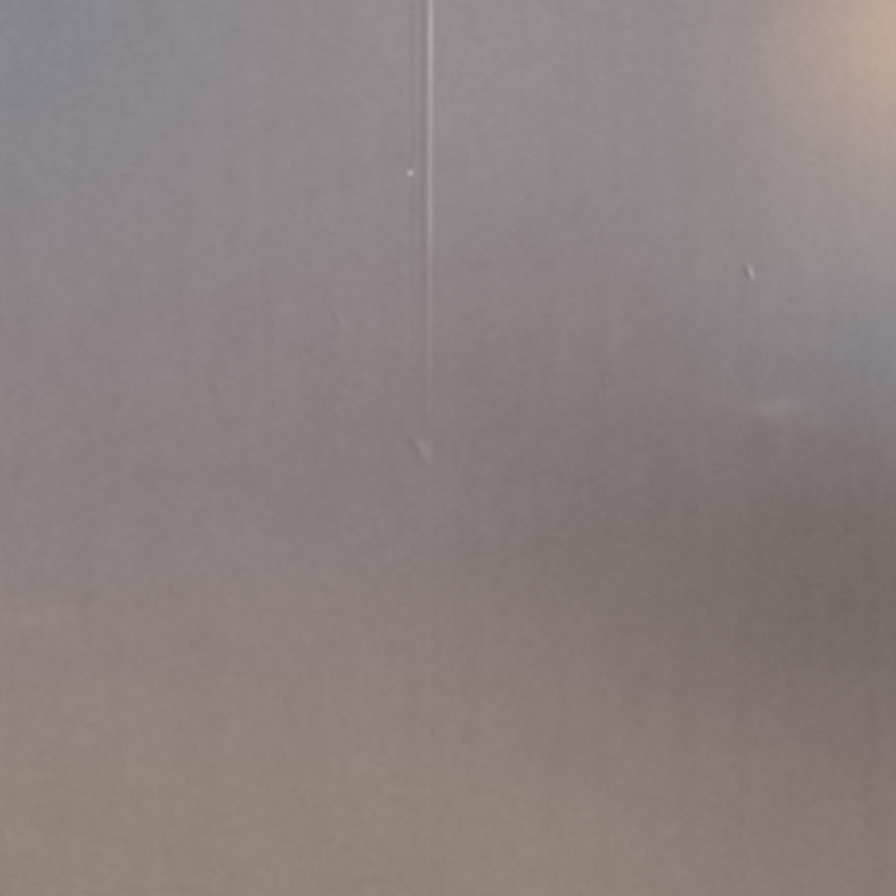
Give the GLSL for this texture, as a three.js fragment shader.

```glsl
// Draws a softly lit, brushed grey-mauve metal panel with a faint vertical seam and small dents.
varying vec2 vUv;

const vec3 COOL_TOP = vec3(0.565, 0.535, 0.550);
const vec3 MAUVE_MIDDLE = vec3(0.545, 0.500, 0.507);
const vec3 WARM_BOTTOM = vec3(0.572, 0.513, 0.480);
const vec3 BLUE_SHEEN = vec3(0.520, 0.525, 0.560);
const vec3 SILVER_SHEEN = vec3(0.605, 0.575, 0.575);
const vec3 PEACH_GLOW = vec3(0.770, 0.670, 0.600);
const vec3 BROWN_SHADE = vec3(0.455, 0.408, 0.400);

float hash(vec2 p) {
  vec3 q = fract(vec3(p.xyx) * 0.1031);
  q += dot(q, q.yzx + 33.33);
  return fract((q.x + q.y) * q.z);
}

float valueNoise(vec2 p) {
  vec2 cell = floor(p);
  vec2 f = fract(p);
  f = f * f * (3.0 - 2.0 * f);
  float low = mix(hash(cell), hash(cell + vec2(1.0, 0.0)), f.x);
  float high = mix(hash(cell + vec2(0.0, 1.0)), hash(cell + vec2(1.0, 1.0)), f.x);
  return mix(low, high, f.y);
}

// Noise centred on zero.
float signedNoise(vec2 p) {
  return valueNoise(p) - 0.5;
}

// Soft elliptical spot, 1 at its centre.
float glow(vec2 p, vec2 centre, vec2 radius) {
  vec2 d = (p - centre) / radius;
  return exp(-dot(d, d));
}

// Soft vertical line.
float line(float x, float centre, float width) {
  float d = (x - centre) / width;
  return exp(-d * d);
}

// Slanted dent: a lit flank beside a shaded one.
float dent(vec2 p, vec2 centre, float size, float slant) {
  vec2 d = (p - centre) / size;
  d.x += d.y * slant;
  return (d.x + 0.15) * 2.0 * exp(-d.x * d.x * 2.0 - d.y * d.y * 0.7);
}

// Broad light and shade reflected by the panel.
vec3 panelLight(vec2 p) {
  vec2 warp = vec2(signedNoise(p * 3.0), signedNoise(p * 3.0 + 17.0));
  vec2 q = p + 0.05 * warp;
  vec3 color = mix(WARM_BOTTOM, MAUVE_MIDDLE, smoothstep(0.08, 0.50, q.y));
  color = mix(color, COOL_TOP, smoothstep(0.50, 1.0, q.y));
  color = mix(color, BLUE_SHEEN, 0.75 * glow(q, vec2(0.0, 0.98), vec2(0.24, 0.22)));
  color = mix(color, SILVER_SHEEN, 0.45 * glow(q, vec2(0.52, 1.0), vec2(0.22, 0.22)));
  color = mix(color, SILVER_SHEEN, 0.85 * glow(q, vec2(1.02, 0.76), vec2(0.19, 0.16)));
  color = mix(color, BLUE_SHEEN, 0.60 * glow(q, vec2(1.02, 0.60), vec2(0.20, 0.09)));
  color = mix(color, BROWN_SHADE, 0.88 * glow(q, vec2(1.0, 0.34), vec2(0.31, 0.19)));
  color = mix(color, BROWN_SHADE, 0.30 * glow(q, vec2(0.72, 0.42), vec2(0.28, 0.20)));
  color = mix(color, BROWN_SHADE, 0.30 * glow(q, vec2(1.0, 0.08), vec2(0.22, 0.20)));
  color = mix(color, PEACH_GLOW, 0.90 * glow(q, vec2(1.03, 0.98), vec2(0.17, 0.15)));
  return color;
}

// Lit ridge and its shaded neighbour, fading downwards.
float seam(vec2 p) {
  float fade = smoothstep(0.48, 0.95, p.y);
  float wear = 0.65 + 0.7 * valueNoise(vec2(2.0, p.y * 28.0));
  float bend = 0.003 * (p.y - 0.75);
  float ridge = line(p.x, 0.480 + bend, 0.0032) * (0.005 + 0.085 * fade * wear);
  float groove = line(p.x, 0.472 + bend, 0.0035) * 0.030 * fade;
  float edge = line(p.x, 0.460, 0.0030) * 0.022 * fade * wear;
  return ridge - groove - edge;
}

// Faint dents and pale flecks strewn over the panel.
float scatteredMarks(vec2 p) {
  float sum = 0.0;
  for (int i = 0; i < 22; i++) {
    float k = float(i);
    vec2 centre = vec2(hash(vec2(k, 3.7)), hash(vec2(k, 9.2)));
    float size = mix(0.003, 0.008, hash(vec2(k, 5.1)));
    sum += dent(p, centre, size, 0.6) * 0.020 * hash(vec2(k, 7.9));
  }
  return sum;
}

// The few clearly visible dents, specks and smears.
float mainMarks(vec2 p) {
  float sum = dent(p, vec2(0.836, 0.696), 0.0060, 0.3) * 0.12;
  sum += dent(p, vec2(0.468, 0.500), 0.0110, 0.5) * 0.055;
  sum += dent(p, vec2(0.378, 0.645), 0.0090, 0.5) * 0.030;
  sum += 0.16 * glow(p, vec2(0.458, 0.807), vec2(0.0035));
  sum += 0.035 * glow(p, vec2(0.865, 0.545), vec2(0.030, 0.013));
  return sum + 0.018 * glow(p, vec2(0.04, 0.31), vec2(0.05, 0.012));
}

// Fine grain, soft mottling and faint upright streaks.
float surfaceGrain(vec2 p) {
  float fine = signedNoise(p * 230.0) * 0.014 + signedNoise(p * 110.0) * 0.012;
  float mottle = signedNoise(p * 34.0) * 0.007 + signedNoise(p * 11.0) * 0.008;
  float streaks = signedNoise(p * vec2(70.0, 5.0)) * 0.009;
  return fine + mottle + streaks;
}

void main() {
  vec3 color = panelLight(vUv);
  color += seam(vUv) + scatteredMarks(vUv) + mainMarks(vUv) + surfaceGrain(vUv);
  gl_FragColor = vec4(color, 1.0);
}
```
